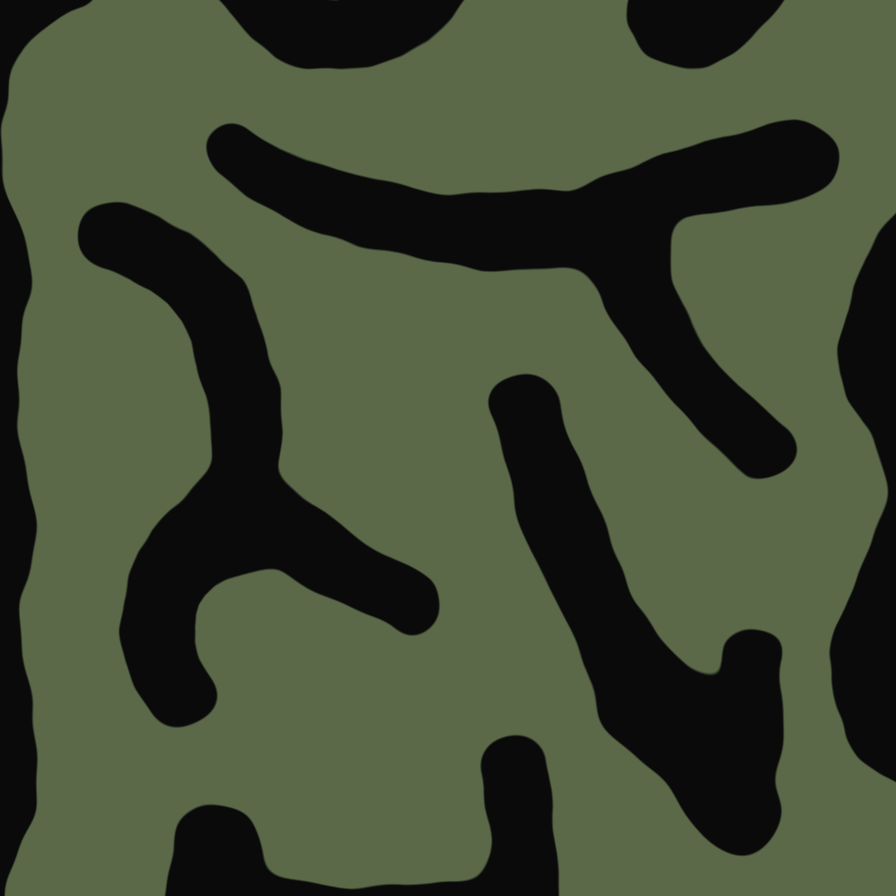
Reproduce this pattern procedurally as a three.js fragment shader.

```glsl
// Hand-cut camouflage: black branching limbs and ragged border patches on flat olive green.
varying vec2 vUv;

// Smooth union that fillets the joints between limbs.
float blend(float a, float b) {
  float h = max(0.035 - abs(a - b), 0.0) / 0.035;
  return min(a, b) - h * h * 0.00875;
}

// Distance to a quadratic curve a-b-c whose radius tapers from r0 to r1.
float limb(vec2 p, vec2 a, vec2 b, vec2 c, float r0, float r1) {
  float d = 10.0;
  vec2 from = a;
  for (int i = 1; i <= 10; i++) {
    float t = float(i) / 10.0;
    vec2 to = mix(mix(a, b, t), mix(b, c, t), t);
    vec2 seg = to - from;
    float h = clamp(dot(p - from, seg) / dot(seg, seg), 0.0, 1.0);
    float along = t - 0.1 + 0.1 * h;
    d = min(d, length(p - from - seg * h) - mix(r0, r1, along));
    from = to;
  }
  return d;
}

// Layered sines that make the outlines slightly uneven.
vec2 wobble(vec2 p) {
  return 0.0028 * sin(p.yx * vec2(41.0, 37.0) + 3.0 * sin(p * 9.0))
       + 0.0012 * sin(p.yx * vec2(97.0, 83.0) + 2.0 * sin(p * 31.0));
}

// Three branching figures inside the field.
float branches(vec2 p) {
  // Upper fork
  vec2 fork = vec2(0.69, 0.75);
  float d = limb(p, vec2(0.26, 0.83), vec2(0.43, 0.715), fork, 0.031, 0.046);
  d = blend(d, limb(p, fork, vec2(0.76, 0.81), vec2(0.89, 0.82), 0.036, 0.044));
  d = blend(d, limb(p, fork, vec2(0.71, 0.62), vec2(0.853, 0.497), 0.042, 0.033));

  // Left fork
  fork = vec2(0.27, 0.42);
  d = blend(d, limb(p, vec2(0.13, 0.735), vec2(0.30, 0.69), fork, 0.041, 0.040));
  d = blend(d, limb(p, fork, vec2(0.36, 0.39), vec2(0.455, 0.325), 0.044, 0.034));
  d = blend(d, limb(p, fork, vec2(0.13, 0.36), vec2(0.20, 0.225), 0.046, 0.039));

  // Lower hook
  fork = vec2(0.82, 0.10);
  d = blend(d, limb(p, vec2(0.588, 0.543), vec2(0.645, 0.30), fork, 0.040, 0.046));
  d = blend(d, limb(p, fork, vec2(0.82, 0.18), vec2(0.843, 0.268), 0.042, 0.033));
  return blend(d, limb(p, vec2(0.72, 0.21), vec2(0.79, 0.19), vec2(0.82, 0.18), 0.045, 0.045));
}

// Patches that run off the canvas.
float borders(vec2 p) {
  // Scalloped left strip and its upper corner
  float edge = 0.037 - 0.019 * p.y + 0.009 * cos(6.2832 * (p.y - 0.154) / 0.267);
  edge *= smoothstep(-0.04, 0.10, p.y) * (1.0 - smoothstep(0.72, 0.88, p.y));
  float d = p.x - edge;
  d = blend(d, limb(p, vec2(-0.04, 0.92), vec2(0.0, 1.0), vec2(0.07, 1.03), 0.042, 0.045));

  // Top
  d = blend(d, limb(p, vec2(0.26, 1.04), vec2(0.375, 0.88), vec2(0.50, 1.04), 0.04, 0.04));
  d = blend(d, limb(p, vec2(0.755, 1.05), vec2(0.73, 0.90), vec2(0.84, 1.04), 0.05, 0.05));

  // Right
  d = blend(d, limb(p, vec2(1.04, 0.74), vec2(0.93, 0.60), vec2(1.03, 0.52), 0.045, 0.045));
  d = blend(d, limb(p, vec2(1.03, 0.54), vec2(1.04, 0.45), vec2(1.02, 0.37), 0.038, 0.042));
  d = blend(d, limb(p, vec2(1.02, 0.37), vec2(0.93, 0.21), vec2(1.03, 0.17), 0.05, 0.05));

  // Bottom
  d = blend(d, limb(p, vec2(0.24, 0.05), vec2(0.235, 0.0), vec2(0.23, -0.05), 0.05, 0.05));
  d = blend(d, limb(p, vec2(0.25, -0.01), vec2(0.43, -0.055), vec2(0.57, -0.01), 0.045, 0.04));
  return blend(d, limb(p, vec2(0.573, 0.142), vec2(0.595, 0.07), vec2(0.573, -0.03), 0.036, 0.038));
}

void main() {
  vec2 p = vUv + wobble(vUv);
  float d = min(branches(p), borders(p));
  vec3 olive = vec3(0.355, 0.412, 0.288);
  vec3 black = vec3(0.037, 0.038, 0.037);
  gl_FragColor = vec4(mix(black, olive, smoothstep(-0.0016, 0.0016, d)), 1.0);
}
```
